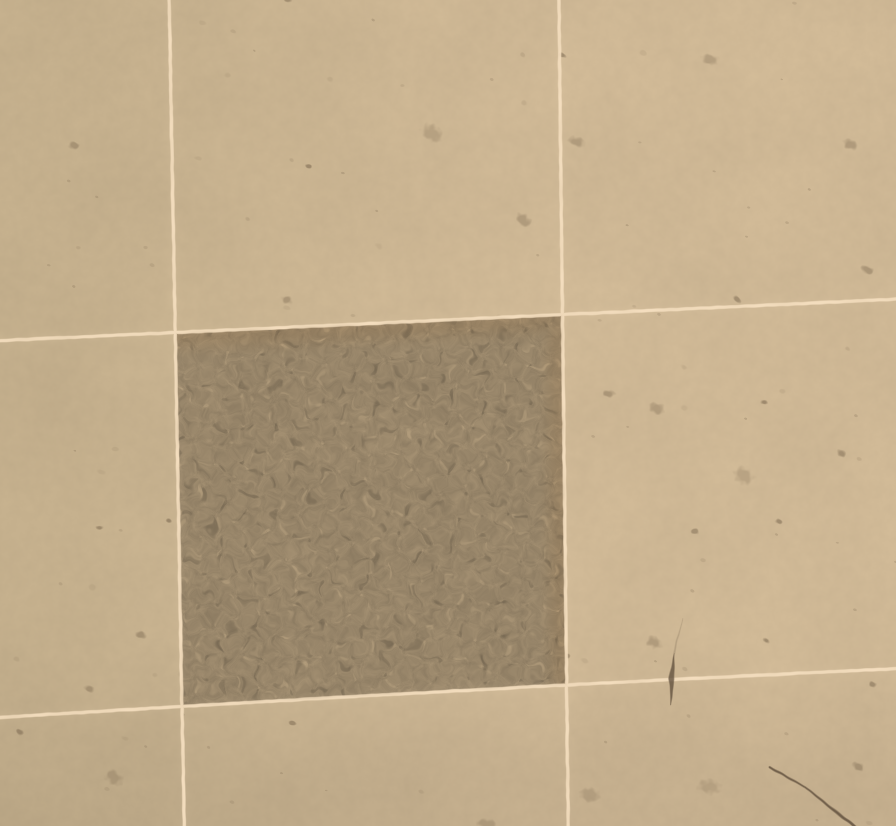
Write a WebGL 2 fragment shader that draws this texture.

```glsl
#version 300 es
precision highp float;
// Stone floor seen slightly askew: pale tiles, one dark grainy tile, bright thin joints.
// Joints are near-straight curves; gradient noise gives mottling and grain,
// jittered cells scatter the stains, and tapered strokes draw the scratches.
uniform vec2 u_resolution;
out vec4 fragColor;

// Colours
const vec3 PALE_LEFT   = vec3(0.765, 0.684, 0.548);
const vec3 PALE_RIGHT  = vec3(0.808, 0.719, 0.583);
const vec3 DARK_STONE  = vec3(0.594, 0.522, 0.413);
const vec3 JOINT_COLOR = vec3(0.955, 0.868, 0.745);
const vec3 STAIN_COLOR = vec3(0.520, 0.445, 0.345);
const vec3 SCRATCH_COLOR = vec3(0.360, 0.295, 0.225);

// Layout, with the canvas height as one unit
const float ASPECT = 1.0847;
const float JOINT_HALF_WIDTH = 0.0021;
const float GRAIN_SCALE = 95.0;
const float GRAIN_STRENGTH = 0.15;
const float MOTTLE_STRENGTH = 0.035;

vec2 hash2(vec2 p) {
    vec3 q = fract(p.xyx * vec3(0.1031, 0.1030, 0.0973));
    q += dot(q, q.yzx + 33.33);
    return fract((q.xx + q.yz) * q.zy);
}

float gradDot(vec2 cell, vec2 offset, vec2 f) {
    float angle = 6.28318 * hash2(cell + offset + 57.0).x;
    return dot(vec2(cos(angle), sin(angle)), f - offset);
}

// Gradient noise, roughly -0.7 to 0.7
float noise(vec2 p) {
    vec2 i = floor(p), f = p - i;
    vec2 w = f * f * f * (f * (f * 6.0 - 15.0) + 10.0);
    return mix(mix(gradDot(i, vec2(0, 0), f), gradDot(i, vec2(1, 0), f), w.x),
               mix(gradDot(i, vec2(0, 1), f), gradDot(i, vec2(1, 1), f), w.x), w.y);
}

float fbm(vec2 p) {
    float sum = 0.0, amp = 0.6;
    for (int i = 0; i < 4; i++) {
        sum += amp * noise(p);
        p = mat2(1.6, 1.2, -1.2, 1.6) * p + 7.3;
        amp *= 0.55;
    }
    return sum;
}

// Scattered soft ellipses: one candidate per jittered cell
float stains(vec2 p, float cells, float chance, float minR, float maxR) {
    float cover = 0.0;
    vec2 home = floor(p * cells);
    for (int y = -1; y <= 1; y++)
    for (int x = -1; x <= 1; x++) {
        vec2 cell = home + vec2(x, y);
        vec2 place = hash2(cell + 11.0), kind = hash2(cell + 83.0);
        vec2 d = p - (cell + place) / cells;
        d = vec2(d.x + 0.3 * d.y, d.y * mix(1.0, 1.6, place.x));
        float radius = mix(minR, maxR, kind.y * kind.y);
        float dist = length(d) / radius + 0.5 * noise(p * 150.0);
        float strength = mix(0.85, 0.30, kind.y) * step(kind.x, chance);
        cover = max(cover, strength * (1.0 - smoothstep(0.45, 1.2, dist)));
    }
    return cover;
}

// Stroke from a to b whose half width runs from wa to wb
float stroke(vec2 p, vec2 a, vec2 b, float wa, float wb, float aa) {
    vec2 ab = b - a;
    float t = clamp(dot(p - a, ab) / dot(ab, ab), 0.0, 1.0);
    float d = length(p - a - t * ab) - mix(wa, wb, t);
    return 1.0 - smoothstep(-aa, aa, d);
}

void main() {
    vec2 p = gl_FragCoord.xy / u_resolution * vec2(ASPECT, 1.0);
    float aa = max(1.0 / u_resolution.y, 0.0012);

    // Signed distances to the joints, with slightly uneven edges
    float down = 1.0 - p.y;
    float wobble = 0.0008 * noise(p * 75.0);
    float left   = p.x - (0.2048 + 0.0182 * down) + wobble;
    float right  = p.x - (0.6766 + 0.0113 * down) + wobble;
    float top    = p.y - (0.5876 + 0.0463 * p.x) + wobble;
    float bottom = p.y - (0.1314 + 0.0622 * p.x - 0.0071 * p.x * p.x) + wobble;

    // Pale stone: sideways light, broad clouds and fine mottling
    vec3 color = mix(PALE_LEFT, PALE_RIGHT, smoothstep(-0.05, 0.75, p.x));
    color *= 1.0 - 0.05 * smoothstep(0.25, 0.0, p.y);
    color *= 1.0 + MOTTLE_STRENGTH * (fbm(p * 7.0) + 0.7 * fbm(p * 70.0));
    float stain = stains(p, 8.0, 0.5, 0.004, 0.014);
    stain = max(stain, 0.45 * stains(p + 3.7, 21.0, 0.22, 0.002, 0.005));
    color = mix(color, STAIN_COLOR, stain * 0.85);

    // Dark stone: warped grain with dark flecks and light chips
    vec2 warp = vec2(noise(p * 60.0), noise(p * 60.0 + 31.0));
    vec2 g = p * GRAIN_SCALE + 1.3 * warp;
    float grain = fbm(g) + 0.35 * fbm(p * 14.0);
    float fleck = smoothstep(0.24, 0.5, noise(g * 0.8 + 19.0));
    float chip = smoothstep(0.28, 0.55, noise(g * 0.9 + 43.0));
    vec3 dark = DARK_STONE * (1.0 + GRAIN_STRENGTH * grain - 0.13 * fleck + 0.11 * chip);
    float rim = smoothstep(0.035, 0.0, min(-top, -right));
    dark *= mix(vec3(1.0), vec3(0.98, 0.95, 0.91), rim);
    float inside = min(min(left, -right), min(-top, bottom));
    color = mix(color, dark, smoothstep(-aa, aa, inside));

    // Joints: bright core and a faint spill of light
    float joint = min(min(abs(left), abs(right)), min(abs(top), abs(bottom)));
    float core = 1.0 - smoothstep(-aa, aa, joint - JOINT_HALF_WIDTH);
    float spill = 0.12 * exp(-joint / 0.004);
    float wear = 0.92 + 0.2 * noise(p * 28.0);
    color = mix(color, JOINT_COLOR, clamp(max(core * wear, spill), 0.0, 1.0));

    // Scratches: an upright nick over the lower joint and a bent one in the corner
    vec2 q = p + 0.0015 * vec2(noise(p * 60.0), noise(p * 60.0 + 9.0));
    float nick = stroke(q, vec2(0.816, 0.209), vec2(0.813, 0.178), 0.0004, 0.0032, aa);
    nick = max(nick, stroke(q, vec2(0.813, 0.178), vec2(0.812, 0.147), 0.0032, 0.0004, aa));
    nick = max(nick, 0.3 * stroke(q, vec2(0.826, 0.251), vec2(0.816, 0.209), 0.0003, 0.0012, aa));
    float bent = stroke(q, vec2(0.932, 0.071), vec2(0.975, 0.047), 0.0014, 0.0010, aa);
    bent = max(bent, stroke(q, vec2(0.975, 0.047), vec2(1.038, -0.003), 0.0010, 0.0018, aa));
    color = mix(color, SCRATCH_COLOR, max(0.75 * nick, 0.8 * bent));

    fragColor = vec4(color, 1.0);
}
```
